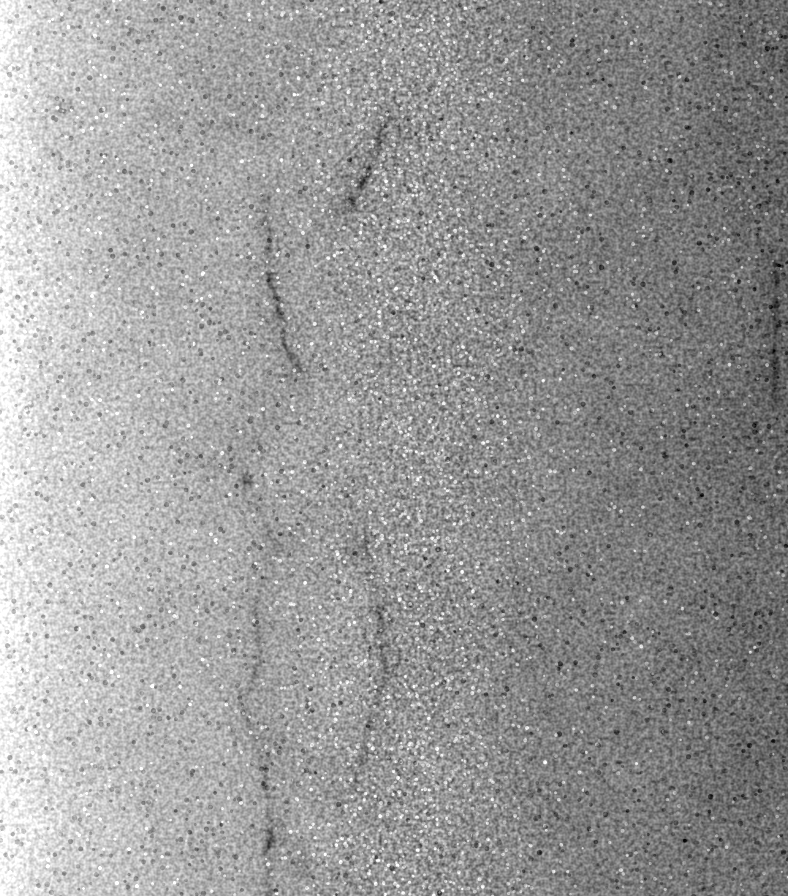
A Shadertoy shader for this texture:

```glsl
// A grainy metal-like surface lit from the left, fading to dark grey at the right.
// Gradient noise gives the grain, jittered cells give glints and pits, and
// distances to polylines and spots give the worn cracks and stains.

const float TONE_LEFT = 0.75;      // base grey at the left, without the glow
const float TONE_DROP = 0.335;     // loss of grey across the width
const float GLOW_GAIN = 0.23;      // light along the left edge
const float FINE_CELLS = 330.0;    // noise cells per canvas height
const float GRAIN_CELLS = 185.0;
const float FINE_GAIN = 0.17;
const float GRAIN_GAIN = 0.21;
const float MOTTLE_GAIN = 0.045;
const float GLINT_CENTER = 0.53;   // bright band, as a share of the width
const float GLINT_WIDTH = 0.13;
const float GLINT_GAIN = 0.34;
const float PIT_GAIN = 0.25;
const float CRACK_WIDTH = 0.0042;
const float HALO_WIDTH = 0.022;
const float CRACK_GAIN = 0.25;
const float HALO_GAIN = 0.05;

// Stroke points: x, y, darkness of the segment that follows (0 ends a stroke).
const int POINTS = 13;
const vec3 LONG_CRACK[POINTS] = vec3[](
    vec3(0.296, 0.780, 0.7), vec3(0.303, 0.694, 0.9), vec3(0.316, 0.629, 1.0),
    vec3(0.333, 0.586, 0.25), vec3(0.310, 0.550, 0.2), vec3(0.271, 0.479, 0.45),
    vec3(0.288, 0.435, 0.4), vec3(0.309, 0.388, 0.3), vec3(0.283, 0.323, 0.5),
    vec3(0.292, 0.264, 0.6), vec3(0.269, 0.212, 0.6), vec3(0.298, 0.145, 0.7),
    vec3(0.300, 0.0, 0.0));
const vec3 SIDE_CRACKS[POINTS] = vec3[](
    vec3(0.433, 0.872, 0.8), vec3(0.414, 0.818, 0.9), vec3(0.386, 0.764, 0.0),
    vec3(0.407, 0.395, 0.5), vec3(0.423, 0.323, 0.8), vec3(0.431, 0.251, 0.6),
    vec3(0.414, 0.186, 0.5), vec3(0.395, 0.128, 0.0),
    vec3(0.865, 0.708, 0.7), vec3(0.865, 0.550, 0.0),
    vec3(0.230, 0.912, 0.35), vec3(0.235, 0.860, 0.4), vec3(0.268, 0.859, 0.0));

// Stains: x, y, radius, darkness.
const int STAINS = 12;
const vec4 STAIN[STAINS] = vec4[](
    vec4(0.699, 0.455, 0.008, 0.22), vec4(0.388, 0.687, 0.018, 0.10),
    vec4(0.305, 0.064, 0.018, 0.17), vec4(0.337, 0.036, 0.016, 0.15),
    vec4(0.072, 0.876, 0.010, 0.16), vec4(0.062, 0.826, 0.011, 0.13),
    vec4(0.189, 0.876, 0.020, 0.10), vec4(0.270, 0.462, 0.009, 0.14),
    vec4(0.391, 0.388, 0.012, 0.14), vec4(0.651, 0.766, 0.007, 0.14),
    vec4(0.462, 0.900, 0.008, 0.13), vec4(0.573, 0.342, 0.014, 0.07));

vec3 hash3(vec2 cell, float seed) {
    uvec3 v = uvec3(ivec3(vec3(cell, seed))) * 1664525u + 1013904223u;
    v.x += v.y * v.z; v.y += v.z * v.x; v.z += v.x * v.y;
    v ^= v >> 16u;
    v.x += v.y * v.z; v.y += v.z * v.x; v.z += v.x * v.y;
    return vec3(v >> 8u) / 16777216.0;
}

float cornerSlope(vec2 cell, vec2 offset, float seed) {
    float angle = 6.28319 * hash3(cell, seed).x;
    return dot(vec2(cos(angle), sin(angle)), offset);
}

float gradientNoise(vec2 p, float seed) {
    vec2 i = floor(p), f = p - i;
    vec2 w = f * f * f * (f * (f * 6.0 - 15.0) + 10.0), e = vec2(1.0, 0.0);
    float low = mix(cornerSlope(i, f, seed), cornerSlope(i + e, f - e, seed), w.x);
    float high = mix(cornerSlope(i + e.yx, f - e.yx, seed),
                     cornerSlope(i + 1.0, f - 1.0, seed), w.x);
    return mix(low, high, w.y);
}

// Scattered soft dots; density is the share of cells that hold one.
float specks(vec2 p, float cells, float density, float radius, float seed) {
    vec2 q = p * cells, home = floor(q);
    float soft = 0.6 * cells / iResolution.y, cover = 0.0;
    for (int y = -1; y <= 1; y++)
    for (int x = -1; x <= 1; x++) {
        vec2 cell = home + vec2(x, y);
        vec3 h = hash3(cell, seed);
        float size = radius * (0.6 + 0.6 * fract(h.z * 57.0));
        float d = length(q - cell - h.xy);
        float dotMask = 1.0 - smoothstep(size - soft, size + soft, d);
        cover = max(cover, dotMask * step(h.z, density) * (0.5 + 0.5 * fract(h.z * 91.0)));
    }
    return cover;
}

// x: narrow core, y: wide halo.
vec2 crackShade(vec2 p, vec3 points[POINTS]) {
    vec2 shade = vec2(0.0);
    for (int k = 0; k < POINTS - 1; k++) {
        vec2 a = points[k].xy, ab = points[k + 1].xy - a, ap = p - a;
        float d = length(ap - ab * clamp(dot(ap, ab) / dot(ab, ab), 0.0, 1.0));
        vec2 r = d / vec2(CRACK_WIDTH, HALO_WIDTH);
        shade = max(shade, points[k].z * exp(-r * r));
    }
    return shade;
}

void mainImage(out vec4 fragColor, in vec2 fragCoord) {
    vec2 p = fragCoord / iResolution.y;
    float u = fragCoord.x / iResolution.x;
    float band = exp(-pow((u - GLINT_CENTER) / GLINT_WIDTH, 2.0));

    // Broad light, with the left glow wider below
    float falloff = mix(8.5, 14.0, smoothstep(0.3, 1.0, p.y));
    float tone = TONE_LEFT - TONE_DROP * u + GLOW_GAIN * exp(-u * falloff);
    tone += MOTTLE_GAIN * (gradientNoise(p * 9.0, 1.0) + gradientNoise(p * 32.0, 2.0));

    // Cracks and stains, broken up by noise
    vec2 warp = vec2(gradientNoise(p * 45.0, 3.0), gradientNoise(p * 45.0, 4.0));
    vec2 q = p + 0.007 * warp;
    vec2 crack = max(crackShade(q, LONG_CRACK), crackShade(q, SIDE_CRACKS));
    float wear = clamp(0.65 + 1.1 * gradientNoise(p * 75.0, 5.0), 0.0, 1.2);
    tone -= wear * CRACK_GAIN * crack.x + HALO_GAIN * crack.y;
    for (int k = 0; k < STAINS; k++) {
        vec2 d = (q - STAIN[k].xy) / STAIN[k].z;
        tone -= STAIN[k].w * wear * exp(-dot(d, d));
    }

    // Grain, dark pits and bright glints
    float grain = GRAIN_GAIN * gradientNoise(p * GRAIN_CELLS, 6.0)
                + FINE_GAIN * gradientNoise(p * FINE_CELLS + 0.37, 7.0);
    tone += grain * (1.0 + 0.45 * band);
    float pitDensity = mix(0.22, 0.10, smoothstep(0.1, 0.5, u));
    tone -= PIT_GAIN * specks(p, 130.0, pitDensity, 0.33, 8.0);
    tone -= 0.16 * smoothstep(0.55, 0.9, u) * specks(p * vec2(0.6, 1.0), 150.0, 0.2, 0.3, 9.0);
    tone += GLINT_GAIN * specks(p, 190.0, 0.05 + 0.22 * band, 0.36, 10.0);

    fragColor = vec4(vec3(clamp(tone, 0.0, 1.0)), 1.0);
}
```
